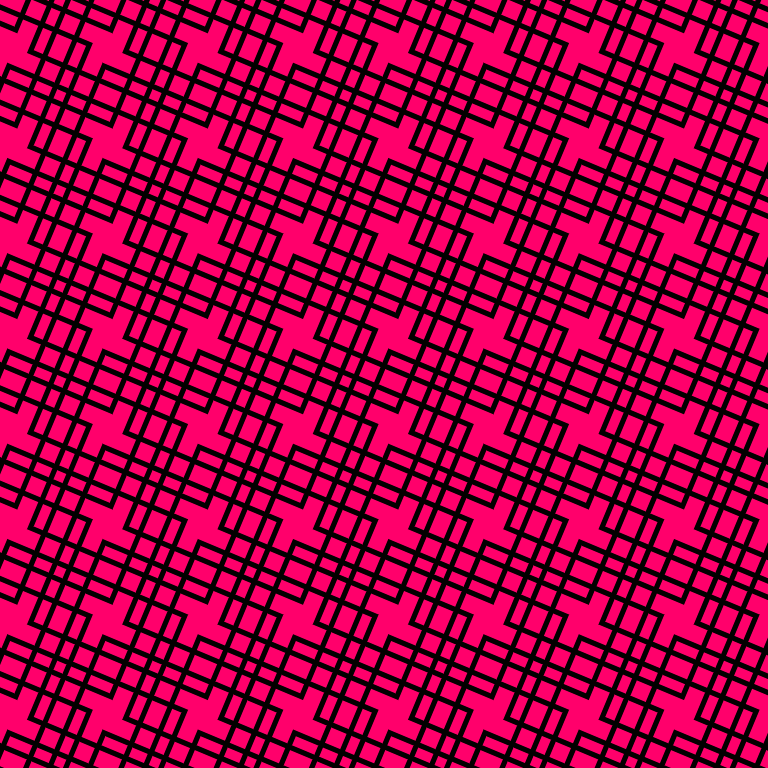
This pattern is drawn by a Shadertoy shader. Its source:

```glsl
const vec3  PINK        = vec3(1.0, 0.0, 0.42);
const vec3  BLACK       = vec3(0.01, 0.0, 0.0);
const float REPEATS     = 8.063;               // cells across the canvas
const vec2  CENTER      = vec2(0.078, 0.9995); // center of one square, canvas units
const float TILT        = radians(-22.7);      // rotation of every square
const float SIDE        = 2.003;               // square side, in cells
const float LINE_WIDTH  = 0.0545;              // stroke width, in cells
const float EDGE_BLUR   = 0.6;                 // half width of edge smoothing, in pixels

mat2 rotation(float angle) {
    float c = cos(angle), s = sin(angle);
    return mat2(c, -s, s, c);
}

// Distance to a square's center line, with mitred corners
float squareOutline(vec2 p, float side) {
    vec2 q = abs(p);
    return abs(max(q.x, q.y) - 0.5 * side);
}

// Nearest outline among the overlapping squares of the lattice
float squareLattice(vec2 p) {
    vec2 cell = fract(p + 0.5) - 0.5;
    mat2 tilt = rotation(TILT);
    float d = 1e3;
    for (int j = -1; j <= 1; j++) {
        for (int i = -1; i <= 1; i++) {
            vec2 local = tilt * (cell - vec2(i, j));
            d = min(d, squareOutline(local, SIDE));
        }
    }
    return d;
}

void mainImage(out vec4 fragColor, in vec2 fragCoord) {
    vec2 uv = fragCoord / iResolution.y;
    float blur = EDGE_BLUR * REPEATS / iResolution.y;

    // Signed distance to the stroke, with smoothed edges
    float d = squareLattice((uv - CENTER) * REPEATS) - 0.5 * LINE_WIDTH;
    float ground = smoothstep(-blur, blur, d);

    fragColor = vec4(mix(BLACK, PINK, ground), 1.0);
}
```
